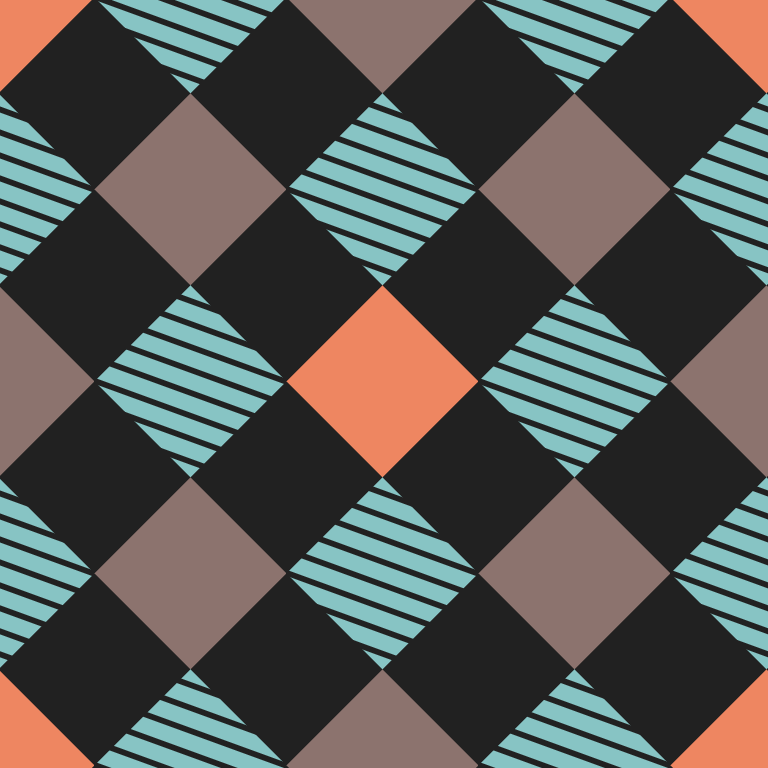
This pattern is drawn by a Shadertoy shader. Its source:

```glsl
// Harlequin check of plain and striped diamonds on a dark ground.

const vec3 INK    = vec3(0.13, 0.13, 0.13);
const vec3 TAUPE  = vec3(0.55, 0.45, 0.43);
const vec3 AQUA   = vec3(0.53, 0.77, 0.77);
const vec3 ORANGE = vec3(0.935, 0.525, 0.38);

const float CELLS = 4.0;                    // diamonds across the canvas
const vec2  GRID_OFFSET = vec2(-0.002, 0.0035);
const float STRIPE_ANGLE = radians(20.0);   // downward tilt to the right
const float STRIPE_SPACING = 0.0281;
const float STRIPE_WIDTH = 0.0075;

// Coverage of a shape from its signed distance.
float coverage(float dist, float pixel) {
    return clamp(0.5 - dist / pixel, 0.0, 1.0);
}

// Signed distance to a diamond with the given half diagonal.
float diamondDistance(vec2 p, float halfDiagonal) {
    return (abs(p.x) + abs(p.y) - halfDiagonal) * sqrt(0.5);
}

// Signed distance to parallel lines, with the origin midway between two.
float stripeDistance(vec2 p, float angle, float spacing, float width) {
    float across = dot(p, vec2(sin(angle), cos(angle)));
    return abs(fract(across / spacing) - 0.5) * spacing - 0.5 * width;
}

// Fill of a cell: odd diagonals are striped, the rest are plain.
vec3 cellColor(vec2 cell, vec2 p, float pixel) {
    float diagonal = mod(cell.x + cell.y, 4.0);
    if (mod(diagonal, 2.0) > 0.5) {
        float line = stripeDistance(p, STRIPE_ANGLE, STRIPE_SPACING, STRIPE_WIDTH);
        return mix(AQUA, INK, coverage(line, pixel));
    }
    bool evenColumn = mod(cell.x, 2.0) < 0.5;
    return evenColumn && diagonal < 0.5 ? ORANGE : TAUPE;
}

void mainImage(out vec4 fragColor, in vec2 fragCoord) {
    float pixel = 1.0 / min(iResolution.x, iResolution.y);
    vec2 uv = fragCoord * pixel - GRID_OFFSET;

    // Cell centres lie on whole multiples of the cell size.
    vec2 cell = floor(uv * CELLS + 0.5);
    vec2 local = uv - cell / CELLS;

    float diamond = diamondDistance(local, 0.5 / CELLS);
    vec3 color = mix(INK, cellColor(cell, local, pixel), coverage(diamond, pixel));
    fragColor = vec4(color, 1.0);
}
```
